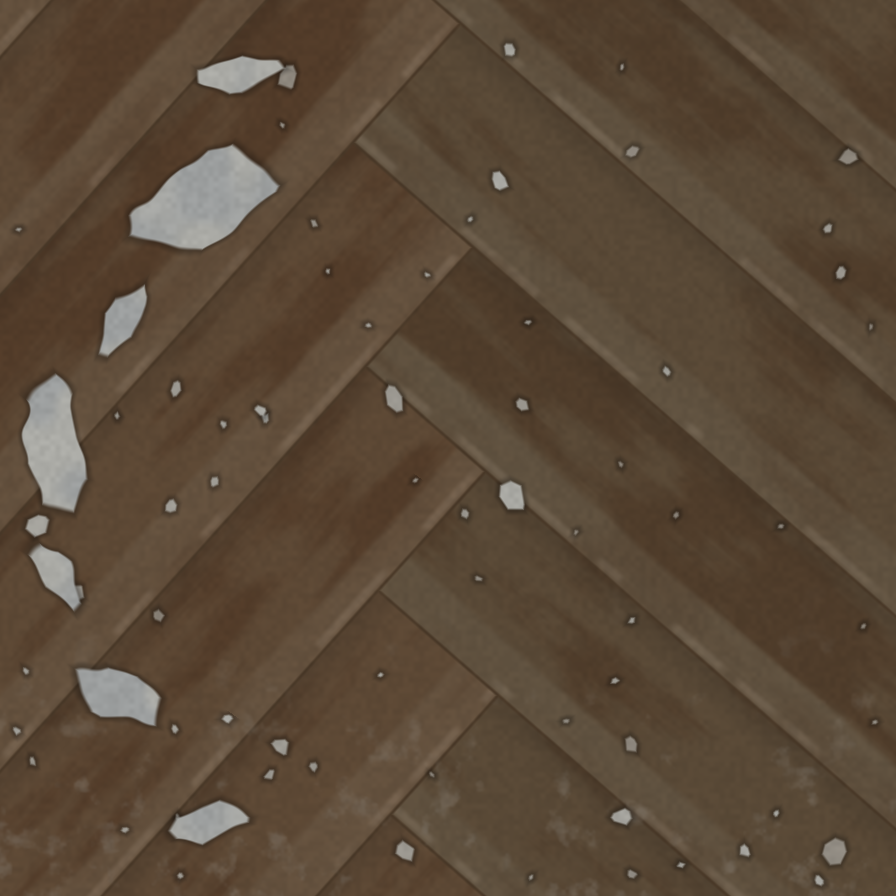
Give the GLSL for this texture, as a WebGL 2 fragment shader.

```glsl
#version 300 es
precision highp float;

uniform vec2 u_resolution;
out vec4 fragColor;

// Herringbone layout: one corner and the two plank steps
const vec2 APEX = vec2(0.514, 0.974);
const vec2 STEP_RIGHT = vec2(0.134, -0.117);
const vec2 STEP_LEFT = vec2(-0.120, -0.133);
const float PLANK_WIDTH = 0.178;
const float SEAM = 0.018;

// Wood and debris colours
const vec3 WOOD_DARK = vec3(0.315, 0.235, 0.165);
const vec3 WOOD_MID = vec3(0.355, 0.285, 0.212);
const vec3 WOOD_LIGHT = vec3(0.395, 0.335, 0.265);
const vec3 SEAM_COLOR = vec3(0.285, 0.22, 0.155);
const vec3 CHIP_DULL = vec3(0.53, 0.50, 0.46);
const vec3 CHIP_GREY = vec3(0.61, 0.62, 0.62);
const vec3 CHIP_PALE = vec3(0.67, 0.67, 0.65);

// Debris amounts
const int LARGE_CHIPS = 7;
const float CHIP_CELLS = 8.0;
const float SPECK_CELLS = 18.0;
const float SOFTNESS = 0.0016;
const float SHADOW_REACH = 0.007;
const float TAU = 6.2831853;

float hash(vec2 p) {
    vec3 q = fract(vec3(p.xyx) * 0.1031);
    q += dot(q, q.yzx + 33.33);
    return fract((q.x + q.y) * q.z);
}

float noise(vec2 p) {
    vec2 i = floor(p), f = fract(p);
    f = f * f * (3.0 - 2.0 * f);
    return mix(mix(hash(i), hash(i + vec2(1, 0)), f.x),
               mix(hash(i + vec2(0, 1)), hash(i + vec2(1, 1)), f.x), f.y);
}

float fbm(vec2 p) {
    float sum = 0.0, gain = 0.53;
    for (int i = 0; i < 4; i++) {
        sum += gain * noise(p);
        p = p * 2.03 + 17.0;
        gain *= 0.5;
    }
    return sum;
}

// Planks with grain, a paler far edge and worn seams
vec3 parquet(vec2 p, float pixel) {
    vec2 uv = inverse(mat2(STEP_RIGHT, STEP_LEFT)) * (p - APEX);
    vec2 cell = floor(uv);
    bool right = cell.y <= cell.x;
    float across = right ? fract(uv.y) : fract(uv.x);
    float along = right ? uv.x - cell.y : uv.y - cell.x - 1.0;
    float id = right ? cell.y + 20.0 : cell.x + 60.0;

    float grain = fbm(vec2(along * 1.1, across * 7.0) + id * 13.7);
    float blotch = fbm(p * 9.0 + 5.0);
    float tone = 0.5 * grain + 0.5 * blotch + 0.14 * (hash(vec2(id, 3.0)) - 0.5);
    vec3 color = mix(WOOD_DARK, WOOD_MID, smoothstep(0.32, 0.56, tone));

    float stripWidth = mix(0.2, 0.36, hash(vec2(id, 8.0)));
    float strip = smoothstep(1.0 - stripWidth, 1.06 - stripWidth, across + 0.04 * grain);
    color = mix(color, WOOD_LIGHT, strip * mix(0.4, 0.85, grain));
    color *= right ? vec3(0.98, 1.0, 1.0) : vec3(1.02, 0.99, 0.97);
    color *= 1.0 - 0.1 * (1.0 - smoothstep(0.0, 0.22, across));

    // Pale scuffed ridge beside the seam
    float ridge = smoothstep(0.91, 0.95, across) * (1.0 - smoothstep(0.96, 1.0, across));
    color += 0.06 * ridge * smoothstep(0.35, 0.7, noise(vec2(along * 5.0, id)));

    float edge = min(min(across, 1.0 - across), along);
    float seamWidth = max(SEAM, 1.5 * pixel / PLANK_WIDTH);
    return mix(SEAM_COLOR, color, smoothstep(0.0, seamWidth, edge));
}

// Distance to an irregular convex flake
float flake(vec2 p, vec2 halfSize, float angle, float seed) {
    float c = cos(angle), s = sin(angle);
    vec2 q = vec2(c * p.x + s * p.y, c * p.y - s * p.x) / halfSize;
    float d = -1.0;
    for (int k = 0; k < 7; k++) {
        float turn = TAU * (float(k) + 0.6 * hash(vec2(k, seed))) / 7.0;
        float reach = mix(0.6, 1.0, hash(vec2(seed, float(k) + 9.0)));
        d = max(d, dot(q, vec2(cos(turn), sin(turn))) - reach);
    }
    return d * halfSize.y;
}

vec3 layFlake(vec3 under, vec3 color, float d, float pixel) {
    float soft = max(SOFTNESS, pixel);
    under *= 1.0 - 0.28 * (1.0 - smoothstep(0.0, SHADOW_REACH, d));
    return mix(under, color, 1.0 - smoothstep(-soft, soft, d));
}

// One small flake in some cells, denser to the lower left
vec3 scatter(vec3 color, vec2 p, float cells, vec2 sizes, float share, float pixel) {
    vec2 cell = floor(p * cells);
    float seed = hash(cell + cells) * 90.0;
    float chance = share * (1.5 - 0.5 * p.x - 0.7 * p.y);
    if (hash(cell + 2.7 * cells) > chance) return color;
    vec2 jitter = mix(vec2(0.3), vec2(0.7), vec2(hash(cell + 41.0), hash(cell + 77.0)));
    float size = mix(sizes.x, sizes.y, pow(hash(cell + 53.0), 2.0));
    float d = flake(p - (cell + jitter) / cells, vec2(size, 0.75 * size), seed, seed);
    return layFlake(color, mix(CHIP_DULL, CHIP_PALE, hash(cell + 19.0)), d, pixel);
}

void main() {
    float pixel = 1.0 / u_resolution.y;
    vec2 p = gl_FragCoord.xy * pixel;
    vec3 color = parquet(p, pixel);

    // Dusty scuffs toward the bottom
    float dust = smoothstep(0.62, 0.85, fbm(p * 32.0)) * (1.0 - smoothstep(0.05, 0.4, p.y));
    color = mix(color, CHIP_DULL, 0.4 * dust);

    color = scatter(color, p, SPECK_CELLS, vec2(0.003, 0.007), 0.13, pixel);
    color = scatter(color, p, CHIP_CELLS, vec2(0.008, 0.021), 0.28, pixel);

    // Large flakes winding down the left side, alternating big and small
    vec2 ragged = p + 0.012 * (vec2(noise(p * 35.0), noise(p * 35.0 + 50.0)) - 0.5);
    for (int i = 0; i < LARGE_CHIPS; i++) {
        float n = float(i);
        vec2 center = vec2(0.16 + 0.11 * cos(0.9 * n), 0.92 - 0.14 * n);
        float size = mix(0.048, 0.112 - 0.01 * n, mod(n, 2.0));
        float d = flake(ragged - center, size * vec2(1.0, 0.5), 0.05 + 0.55 * n, n + 4.0);
        vec3 face = mix(CHIP_GREY, CHIP_PALE, smoothstep(0.3, 0.7, noise(p * 22.0 + n)));
        color = layFlake(color, face, d, pixel);
    }

    // Fine surface mottling
    color *= 0.96 + 0.08 * noise(p * 170.0);
    fragColor = vec4(color, 1.0);
}
```
